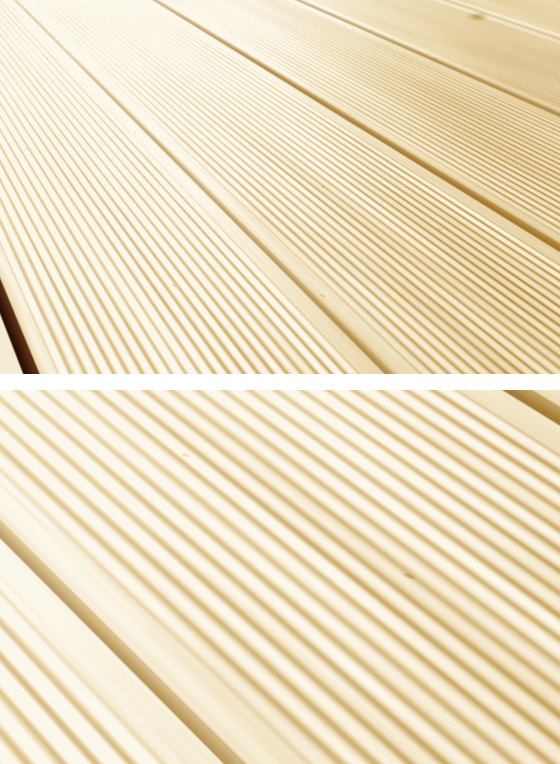
Top: the whole. Bottom: its middle third, enlarged.
Give the GLSL for this texture, as a Shadertoy shader.

```glsl
float hash(vec2 p) {
    return fract(sin(dot(p, vec2(127.1, 311.7))) * 43758.5);
}

float noise(vec2 p) {
    vec2 i = floor(p), f = fract(p);
    f = f * f * (3.0 - 2.0 * f);
    return mix(mix(hash(i), hash(i + vec2(1, 0)), f.x),
               mix(hash(i + vec2(0, 1)), hash(i + vec2(1, 1)), f.x), f.y);
}

// Pale timber ramp, from golden shadow to bleached highlight
vec3 timber(float tone) {
    vec3 ramp[6] = vec3[6](
        vec3(0.72, 0.56, 0.23), vec3(0.80, 0.67, 0.42), vec3(0.85, 0.75, 0.55),
        vec3(0.91, 0.83, 0.66), vec3(0.95, 0.90, 0.78), vec3(0.99, 0.97, 0.92));
    float t = clamp(tone, 0.0, 1.0) * 5.0;
    int i = min(int(t), 4);
    return mix(ramp[i], ramp[i + 1], t - float(i)) * (1.0 + 0.5 * min(tone, 0.0));
}

void mainImage(out vec4 fragColor, in vec2 fragCoord) {
    vec2 p = fragCoord / iResolution.xy;
    float down = 1.0 - p.y;

    // Perspective: board counts boards across, along runs down their length
    float scale = 0.2513 + 0.4233 * down;
    float u = (p.x - 0.026 - 0.664 * down) / scale;
    float board = u * (1.03 - 0.015 * u);
    float along = 1.0 / scale;
    float aa = fwidth(board);
    float f = fract(board);
    float id = floor(board);

    // Light falls from the upper left
    float glow = exp(-4.0 * dot(p - vec2(0.2, 0.95), p - vec2(0.2, 0.95)));
    float tone = 0.73 - 0.36 * smoothstep(0.2, 0.95, p.x) + 0.24 * glow
               + 0.24 * smoothstep(0.3, 0.0, down) * p.x;

    // Long grain and broad stains
    tone += 0.16 * (noise(vec2(board * 9.0, along * 2.5)) - 0.5);
    tone += 0.12 * (noise(vec2(board * 110.0, along * 7.0)) - 0.5)
          * smoothstep(0.025, 0.005, aa);

    // Rounded ridges between two flat margins
    float ridge = (f - 0.09) * 25.0;
    float ridged = smoothstep(0.085, 0.1, f) * smoothstep(0.935, 0.92, f);
    float angle = 6.2832 * ridge;
    float wave = -cos(angle + 0.5 * sin(angle)) + 0.12;
    float strength = mix(0.16, 0.36, smoothstep(0.0, 0.55, down))
                   * (0.8 + 0.4 * hash(vec2(floor(ridge), id)))
                   * smoothstep(0.65, 0.2, aa * 25.0)
                   * mix(1.0, 0.4, smoothstep(1.9, 2.2, board));
    tone += ridged * wave * strength;
    tone += (1.0 - ridged) * (f > 0.5 ? 0.16 : 0.2);

    // Scattered specks
    vec2 speckGrid = vec2(board * 9.0, along * 9.0);
    vec2 cell = floor(speckGrid);
    vec2 offset = fract(speckGrid) - 0.3 - 0.4 * vec2(hash(cell + 3.0), hash(cell + 8.0));
    tone -= 0.35 * step(0.94, hash(cell)) * smoothstep(0.07, 0.02, length(offset));

    // Knot on the far board
    vec2 knot = (p - vec2(0.853, 0.957)) * vec2(1.5, 1.9);
    float knotRadius = length(knot) + 0.012 * noise(p * 90.0);
    tone -= 0.45 * smoothstep(0.035, 0.008, knotRadius);

    // Open joints: each deepens toward the viewer
    float joint = floor(board + 0.5);
    float g = board - joint;
    float width = joint == 0.0 ? 0.022 : 0.042;
    float gap = smoothstep(-aa, aa, g + 0.004) * smoothstep(width + aa, width - aa, g);
    float depth = joint < 0.0 ? 1.0 : joint == 1.0 ? 0.85 : joint > 2.0 ? 0.25 : 0.6;
    depth *= mix(0.55, 1.0, smoothstep(0.0, 0.45, down + 0.15 * joint));
    float shade = smoothstep(width, -0.004, g);
    vec3 jointColor = mix(timber(tone - depth * 0.65), vec3(0.56, 0.38, 0.08),
                          depth * (0.25 + 0.6 * shade));
    if (joint < 0.0) jointColor = mix(vec3(0.36, 0.19, 0.06), vec3(0.16, 0.05, 0.02), shade);

    // Soft shadow along the far lip of the joint
    tone -= 0.22 * depth * smoothstep(width + 0.03, width, g) * step(0.0, g);

    fragColor = vec4(mix(timber(tone), jointColor, gap), 1.0);
}
```
